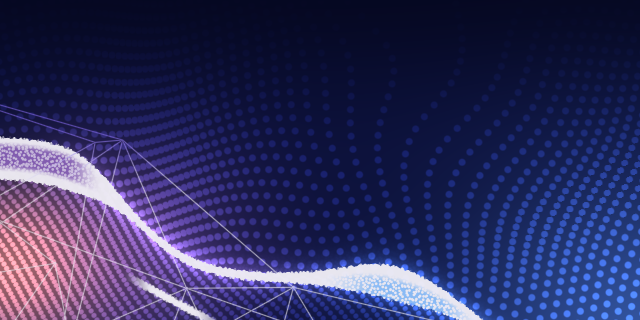
A WebGL 2 fragment shader for this background:

```glsl
#version 300 es
precision highp float;

#define NIGHT vec3(0.02, 0.03, 0.13)
#define NAVY vec3(0.06, 0.085, 0.30)
#define AZURE vec3(0.28, 0.47, 0.88)
#define VIOLET vec3(0.42, 0.29, 0.62)
#define ROSE vec3(0.90, 0.55, 0.58)
#define WHITE vec3(0.93, 0.92, 0.95)
#define DOT_RADIUS 0.0108
#define FINE_RADIUS 0.0080
#define GRAIN_SCALE 95.0
#define LINE_WIDTH 0.0013

uniform vec2 u_resolution;
out vec4 fragColor;

vec2 hash2(vec2 c) {
  return fract(sin(vec2(dot(c, vec2(127.1, 311.7)), dot(c, vec2(269.5, 183.3)))) * 4375.85);
}

// Distance to the nearest scattered cell point
float cellular(vec2 q) {
  float nearest = 2.0;
  for (int j = -1; j <= 1; j++)
    for (int i = -1; i <= 1; i++) {
      vec2 o = vec2(i, j);
      nearest = min(nearest, length(o + hash2(floor(q) + o) - fract(q)));
    }
  return nearest;
}

float gaussian(vec2 d) { return exp(-dot(d, d)); }

float segment(vec2 p, vec2 a, vec2 b) {
  vec2 ab = b - a;
  return length(p - a - ab * clamp(dot(p - a, ab) / dot(ab, ab), 0.0, 1.0));
}

// Round dots on a warped lattice, undoing the warp with its Jacobian
float latticeDots(vec2 q, float radius, float px) {
  mat2 jacobian = mat2(dFdx(q), dFdy(q));
  float d = length(inverse(jacobian) * (fract(q) - 0.5)) * px;
  return smoothstep(px, -px, d - radius);
}

// Wide lattice: packed rows at left, open centre, packed columns at right
vec2 wideLattice(vec2 p) {
  float right = smoothstep(1.25, 1.75, p.x);
  float s = p.x + mix(0.24, -0.38, smoothstep(0.9, 1.8, p.x)) * p.y;
  float u = 24.0 * s + 4.5 * tanh(7.0 * (s - 0.62)) + 0.5 * sin(9.0 * p.y + 3.0 * p.x);
  float v = 26.0 * (p.y - 0.14 * p.x) + 0.8 * sin(8.0 * p.x - 3.0 * p.y);
  v += right * 4.5 * tanh(6.0 * (p.y - 0.35 - 0.5 * (p.x - 1.75)));
  return vec2(u, v);
}

// Fine lattice: diagonal bands beneath the ribbon
vec2 fineLattice(vec2 p) {
  float along = 0.6 * p.x - 0.8 * p.y;
  float across = 0.8 * p.x + 0.6 * p.y;
  return vec2(54.0 * along + 3.0 * tanh(8.0 * along), 36.0 * across + 0.8 * sin(7.0 * along));
}

// Thin web: long threads plus a fan of rays at each hub
float webDistance(vec2 p) {
  vec2 peak = vec2(0.383, 0.5625), side = vec2(0.297, 0.555);
  vec2 low = vec2(0.583, 0.099), far = vec2(0.917, 0.102);
  vec4 threads[11] = vec4[11](
    vec4(peak, 0.0, 0.672), vec4(side, 0.0, 0.654), vec4(peak, side), vec4(peak, far),
    vec4(peak, 0.24, 0.0), vec4(peak, low), vec4(peak, 0.0, 0.30), vec4(side, 0.0, 0.39),
    vec4(side, 0.2, 0.0), vec4(low, 0.0, 0.31), vec4(low, far));
  vec3 hubs[3] = vec3[3](vec3(0.172, 0.177, 2.5), vec3(low, 3.55), vec3(far, 3.65));
  float d = 1.0;
  for (int i = 0; i < 11; i++) d = min(d, segment(p, threads[i].xy, threads[i].zw));
  for (int h = 0; h < 3; h++) {
    d = min(d, max(length(p - hubs[h].xy) - 0.003, 0.0));
    for (int k = 0; k < 4; k++) {
      float angle = hubs[h].z + 0.8 * float(k);
      d = min(d, segment(p, hubs[h].xy, hubs[h].xy + 0.45 * vec2(cos(angle), sin(angle))));
    }
  }
  return d;
}

void main() {
  vec2 p = gl_FragCoord.xy / u_resolution.y;
  float px = 1.0 / u_resolution.y;

  // Ribbon centre line, half height and edge
  float drop = max(p.x - 1.1, 0.0);
  float middle = 0.32 - 0.19 * tanh(5.2 * (p.x - 0.42)) - 0.9 * drop * drop;
  float halfHeight = 0.014 + 0.052 * (1.0 - smoothstep(0.2, 0.46, p.x))
                   + 0.04 * gaussian(vec2((p.x - 1.24) / 0.2, 0.0));
  float offset = p.y - middle;
  float grain = cellular(p * GRAIN_SCALE);
  float edge = abs(offset) - halfHeight + 0.010 * (grain - 0.45);
  float below = smoothstep(px, -px, offset);

  // Colour washes
  vec3 color = mix(NIGHT, NAVY, smoothstep(1.05, 0.45, p.y));
  color = mix(color, AZURE, 0.95 * gaussian((p - vec2(2.05, -0.08)) / vec2(0.6, 0.5)));
  color = mix(color, VIOLET, 0.75 * gaussian((p - vec2(0.4, 0.2)) / vec2(0.38, 0.33)));
  color = mix(color, ROSE, 0.95 * gaussian((p - vec2(0.02, 0.17)) / vec2(0.3, 0.24)));
  vec3 haloColor = mix(vec3(0.6, 0.45, 0.85), AZURE, smoothstep(0.7, 1.2, p.x));
  color += 0.5 * haloColor * exp(-max(edge, 0.0) / 0.03) * smoothstep(0.1, 0.5, p.x);

  // Dot fields
  float wide = latticeDots(wideLattice(p), DOT_RADIUS, px);
  float fine = latticeDots(fineLattice(p), FINE_RADIUS, px);
  float contrast = smoothstep(1.1, 0.4, p.y);
  color *= 1.0 + contrast * mix(-0.26, 0.36, mix(wide, fine, below));

  // Lower glowing strand
  float strand = abs(p.y - 0.14 + 0.53 * (p.x - 0.39)) + 0.008 * (grain - 0.4);
  float strandFade = smoothstep(0.38, 0.48, p.x) * smoothstep(0.75, 0.6, p.x);
  color = mix(color, WHITE, strandFade * (0.9 * smoothstep(0.017, 0.009, strand) + 0.1 * exp(-strand / 0.03)));

  // Ribbon with speckled hollows
  float t = offset / halfHeight;
  float leftHollow = smoothstep(0.75, 0.35, abs(t - 0.1)) * smoothstep(0.32, 0.2, p.x);
  float rightHollow = smoothstep(0.5, -0.1, t) * smoothstep(1.0, 1.2, p.x) * smoothstep(1.5, 1.36, p.x);
  float speck = smoothstep(0.2, 0.6, grain);
  vec3 ribbon = mix(WHITE, vec3(0.52, 0.37, 0.70), leftHollow * mix(0.35, 1.0, speck));
  ribbon = mix(ribbon, vec3(0.55, 0.74, 0.96), rightHollow * speck);
  color = mix(color, ribbon, 0.97 * smoothstep(px, -px, edge));

  // Web
  float thread = smoothstep(px, -px, webDistance(p) - LINE_WIDTH);
  color = mix(color, mix(WHITE, vec3(0.50, 0.40, 0.90), smoothstep(0.4, 0.6, p.y)), 0.8 * thread);
  fragColor = vec4(clamp(color, 0.0, 1.0), 1.0);
}
```
